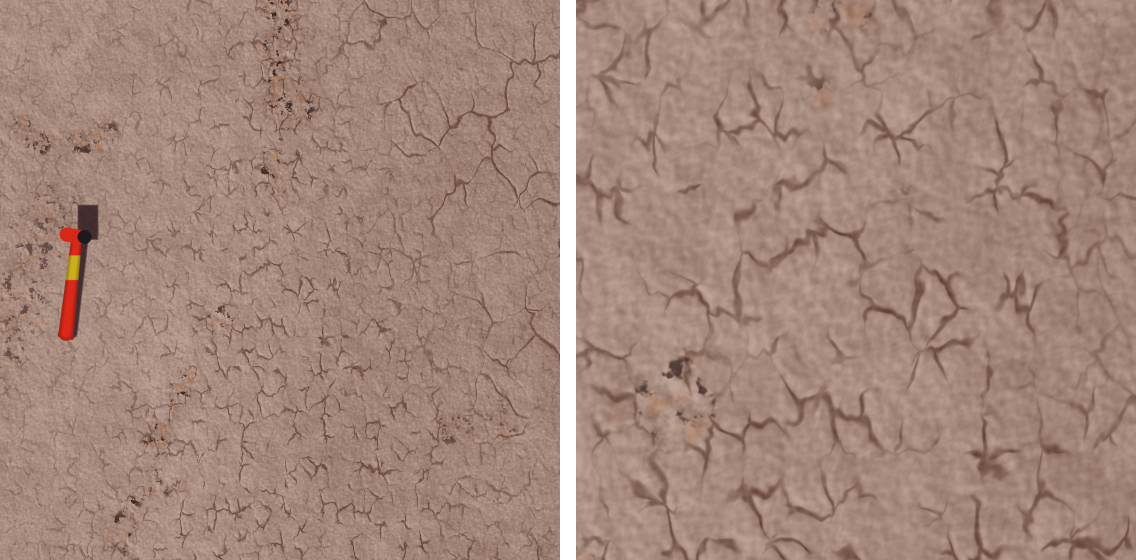
Left: the whole. Right: its middle third, enlarged.
This texture is drawn by a WebGL 1 fragment shader. Its source:

```glsl
precision highp float;
// Dry cracked mud with rubble seams and a red hammer lying on it, lit from the lower left.
uniform vec2 u_resolution;

const vec3 SHADOW_MUD = vec3(0.34, 0.20, 0.16);
const vec3 LIT_MUD = vec3(0.67, 0.56, 0.51);
const vec3 OCHRE = vec3(0.70, 0.50, 0.38);
const vec3 PIT = vec3(0.21, 0.13, 0.12);
const vec3 RED = vec3(0.86, 0.16, 0.10);
const vec3 YELLOW = vec3(0.80, 0.68, 0.12);
const vec3 RUBBER = vec3(0.11, 0.10, 0.12);
const vec3 CAST_SHADOW = vec3(0.21, 0.13, 0.14);
const vec2 TO_LIGHT = vec2(-0.7, -0.7);

vec2 hash2(vec2 p) {
  vec3 h = fract(p.xyx * vec3(0.1031, 0.1030, 0.0973));
  h += dot(h, h.yzx + 33.33);
  return fract((h.xx + h.yz) * h.zy);
}

float gradientAt(vec2 cell, vec2 corner, vec2 f) {
  return dot(hash2(cell + corner) * 2.0 - 1.0, f - corner);
}

float noise(vec2 p) {
  vec2 i = floor(p), f = fract(p);
  vec2 u = f * f * f * (f * (f * 6.0 - 15.0) + 10.0);
  float low = mix(gradientAt(i, vec2(0, 0), f), gradientAt(i, vec2(1, 0), f), u.x);
  float high = mix(gradientAt(i, vec2(0, 1), f), gradientAt(i, vec2(1, 1), f), u.x);
  return mix(low, high, u.y);
}

float fbm(vec2 p) {
  float sum = 0.0, amp = 0.6;
  for (int i = 0; i < 4; i++) {
    sum += amp * noise(p);
    p = mat2(0.8, 0.6, -0.6, 0.8) * p * 2.03 + 17.3;
    amp *= 0.65;
  }
  return sum;
}

// Distance to the nearest border between cells
float cellBorder(vec2 p) {
  vec2 i = floor(p), f = fract(p), home = vec2(0), toHome = vec2(8);
  for (int k = 0; k < 9; k++) {
    vec2 o = vec2(mod(float(k), 3.0), floor((float(k) + 0.5) / 3.0)) - 1.0;
    vec2 r = o + hash2(i + o) - f;
    if (dot(r, r) < dot(toHome, toHome)) { toHome = r; home = o; }
  }
  float d = 8.0;
  for (int y = -2; y <= 2; y++) {
    for (int x = -2; x <= 2; x++) {
      vec2 o = home + vec2(float(x), float(y));
      vec2 r = o + hash2(i + o) - f, across = r - toHome;
      if (dot(across, across) > 0.0001) d = min(d, dot(0.5 * (r + toHome), normalize(across)));
    }
  }
  return d;
}

// Broken, wandering cracks (x) around domed flakes (y); width is in canvas units
vec2 cracks(vec2 p, float scale, float width, float cover) {
  vec2 q = p * scale * vec2(1.12, 0.88);
  q += 0.5 * vec2(noise(q * 0.9), noise(q * 0.9 + 31.7));
  q += 0.22 * vec2(noise(q * 3.1 + 9.1), noise(q * 3.1 + 57.3));
  float border = cellBorder(q) / scale;
  float present = smoothstep(-0.12, 0.25, noise(q * 0.85 + 83.0) + cover);
  float reach = width * (0.5 + 0.6 * present);
  float line = present * (1.0 - smoothstep(0.1 * reach, reach, border));
  return vec2(line, smoothstep(0.0, 0.008, border) * (0.3 + 0.7 * present));
}

// Fine flakes at the middle and bottom, wide plates to the upper right
vec2 crackField(vec2 p) {
  float plates = smoothstep(0.55, 0.88, p.x + 0.35 * (p.y - 0.5));
  float flakes = mix(0.4, 1.0, smoothstep(0.1, 0.5, p.x - 0.2 * (p.y - 0.5)));
  vec2 fine = cracks(p, 37.0, 0.0029, 0.02) * flakes * (1.0 - 0.65 * plates);
  vec2 wide = cracks(p + 4.0, 13.0, 0.0034, 0.07) * plates;
  return vec2(max(fine.x, wide.x), fine.y + wide.y);
}

// Distance to a segment, and the position along it
vec2 segment(vec2 p, vec2 a, vec2 b) {
  vec2 ab = b - a;
  float t = clamp(dot(p - a, ab) / dot(ab, ab), 0.0, 1.0);
  return vec2(length(p - a - ab * t), t);
}

float seam(vec2 p, vec2 a, vec2 b, float width) {
  float d = segment(p, a, b).x + 0.07 * noise(p * 13.0) + 0.04 * noise(p * 34.0);
  return 1.0 - smoothstep(0.1 * width, width, d);
}

float rubbleMask(vec2 p) {
  float m = seam(p, vec2(0.49, 1.02), vec2(0.52, 0.78), 0.055);
  m = max(m, 0.9 * seam(p, vec2(0.51, 0.78), vec2(0.48, 0.64), 0.035));
  m = max(m, 0.9 * seam(p, vec2(0.48, 0.62), vec2(0.53, 0.51), 0.020));
  m = max(m, seam(p, vec2(0.33, 0.32), vec2(0.21, -0.02), 0.030));
  m = max(m, 0.8 * seam(p, vec2(0.06, 0.75), vec2(0.18, 0.75), 0.035));
  m = max(m, 0.6 * seam(p, vec2(0.0, 0.36), vec2(0.10, 0.62), 0.085));
  m = max(m, 0.8 * seam(p, vec2(0.36, 0.43), vec2(0.40, 0.43), 0.018));
  return max(m, 0.6 * seam(p, vec2(0.79, 0.25), vec2(0.90, 0.24), 0.035));
}

vec3 ground(vec2 p) {
  vec2 crack = crackField(p), lightward = crackField(p + TO_LIGHT * 0.003);
  float relief = fbm(p * 50.0) - fbm((p + TO_LIGHT * 0.0035) * 50.0);
  float tone = 0.98 - 0.10 * smoothstep(0.25, 0.9, p.x) + 0.20 * fbm(p * 4.0) + 0.16 * noise(p * 24.0);
  tone += 0.46 * relief + 0.22 * noise(p * 190.0);
  tone += 0.17 * (crack.y - lightward.y) - 0.56 * crack.x;

  // Broken stones: lit sides, ochre faces and deep pits
  float rubble = rubbleMask(p);
  float lumps = fbm(p * 46.0 + 5.0), lumpsLightward = fbm((p + TO_LIGHT * 0.005) * 46.0 + 5.0);
  tone += rubble * (0.7 * (lumps - lumpsLightward) - 0.10);
  vec3 color = mix(SHADOW_MUD, LIT_MUD, clamp(tone, -0.2, 1.22));
  float ochre = smoothstep(0.0, 0.35, noise(p * 60.0 + 71.0));
  color = mix(color, OCHRE * (0.6 + 0.4 * tone), 0.6 * rubble * ochre);
  return mix(color, PIT, 0.9 * rubble * smoothstep(0.10, 0.27, lumpsLightward));
}

float fill(float d, float blur) { return 1.0 - smoothstep(-blur, blur, d); }

vec3 hammer(vec3 color, vec2 p, float edge) {
  // Cast shadow
  vec2 box = abs(p - vec2(0.157, 0.603)) - vec2(0.018, 0.031);
  float shade = min(max(box.x, box.y), segment(p, vec2(0.130, 0.405), vec2(0.150, 0.575)).x - 0.008);
  color = mix(color, CAST_SHADOW, 0.88 * fill(shade, 1.5 * edge));
  // Tapered handle with a yellow band and a flared butt
  vec2 grip = segment(p, vec2(0.118, 0.405), vec2(0.137, 0.575));
  float radius = mix(0.0135, 0.0095, grip.y);
  float butt = segment(p, vec2(0.107, 0.402), vec2(0.128, 0.397)).x - 0.004;
  float band = fill(abs(p.y - 0.522) - 0.022, edge);
  vec3 paint = mix(RED, YELLOW, band) * (1.0 - 0.25 * smoothstep(0.3, 1.0, grip.x / radius));
  color = mix(color, paint, fill(min(grip.x - radius, butt), edge));
  // Head with a rubber face
  float head = segment(p, vec2(0.119, 0.581), vec2(0.143, 0.577)).x - 0.0125;
  color = mix(color, RED * 0.97, fill(head, edge));
  return mix(color, RUBBER, fill(length(p - vec2(0.151, 0.577)) - 0.0125, edge));
}

void main() {
  vec2 p = gl_FragCoord.xy / u_resolution;
  float edge = 0.8 / min(u_resolution.x, u_resolution.y);
  gl_FragColor = vec4(hammer(ground(p), p, edge), 1.0);
}
```
